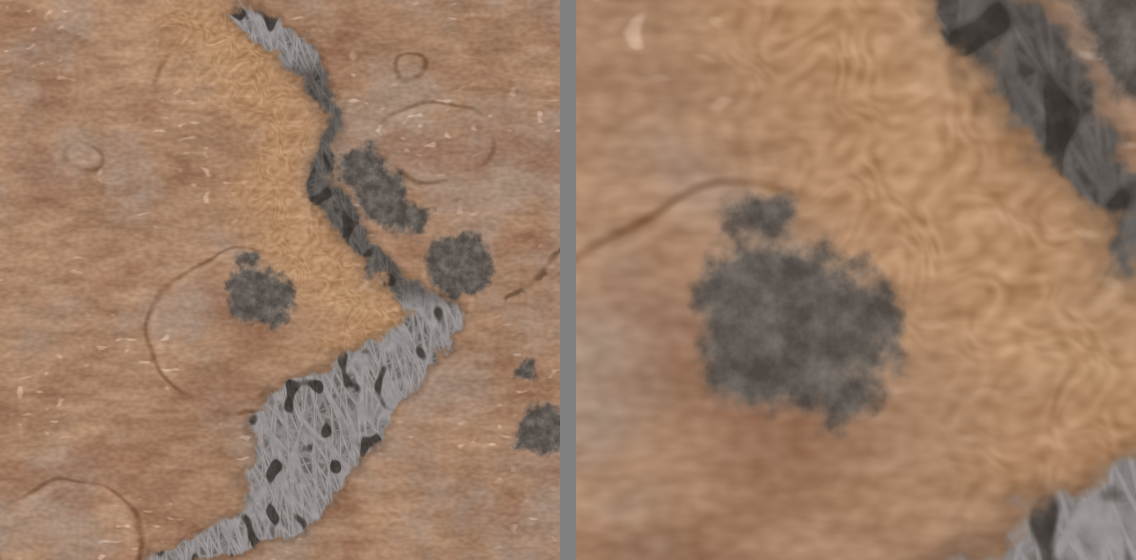
Left: the whole. Right: its middle third, enlarged.
This texture is drawn by a Shadertoy shader. Its source:

```glsl
// Seam spine and blotches: centre in xy, radius in z
const vec3 SEAM[12] = vec3[](
    vec3(.43, .975, .018), vec3(.53, .905, .030), vec3(.595, .80, .010), vec3(.572, .68, .020),
    vec3(.63, .58, .020), vec3(.72, .49, .016), vec3(.78, .43, .042), vec3(.70, .34, .052),
    vec3(.555, .225, .102), vec3(.51, .12, .075), vec3(.44, .05, .035), vec3(.27, .0, .010));
const vec3 BLOTCH[10] = vec3[](
    vec3(.65, .70, .043), vec3(.685, .645, .045), vec3(.73, .61, .030), vec3(.82, .525, .056),
    vec3(.452, .475, .046), vec3(.443, .545, .016), vec3(.505, .475, .020), vec3(.485, .435, .018),
    vec3(.965, .235, .046), vec3(.94, .335, .022));
const vec3 SCALE_RIM[6] = vec3[](
    vec3(.36, .86, .07), vec3(.12, .04, .11), vec3(.78, .75, .085),
    vec3(.45, .41, .16), vec3(.73, .875, .022), vec3(.15, .72, .022));

vec2 gradientAt(vec2 cell) {
    vec3 h = fract(cell.xyx * vec3(.1031, .1030, .0973));
    h += dot(h, h.yzx + 33.33);
    float angle = 6.2832 * fract((h.x + h.y) * h.z);
    return vec2(cos(angle), sin(angle));
}

float noise(vec2 p) {
    vec2 i = floor(p), f = p - i, o = vec2(0, 1);
    vec2 u = f * f * f * (f * (f * 6. - 15.) + 10.);
    return mix(mix(dot(gradientAt(i), f), dot(gradientAt(i + o.yx), f - o.yx), u.x),
               mix(dot(gradientAt(i + o), f - o), dot(gradientAt(i + 1.), f - 1.), u.x), u.y);
}

float fbm(vec2 p) {
    float sum = 0., amp = 1.;
    for (int i = 0; i < 4; i++) {
        sum += amp * noise(p);
        p = mat2(1.6, 1.2, -1.2, 1.6) * p + 17.3;
        amp *= .55;
    }
    return sum;
}

float seamDistance(vec2 p) {
    float d = 1.;
    for (int i = 0; i < 11; i++) {
        vec3 a = SEAM[i], ab = SEAM[i + 1] - a;
        float t = clamp(dot(p - a.xy, ab.xy) / dot(ab.xy, ab.xy), 0., 1.);
        d = min(d, length(p - a.xy - ab.xy * t) - a.z - ab.z * t);
    }
    return d;
}

float blotchDistance(vec2 p) {
    float sum = 0.;
    for (int i = 0; i < 10; i++)
        sum += exp(-90. * (length(p - BLOTCH[i].xy) - BLOTCH[i].z));
    return -log(sum + 1e-9) / 90.;
}

// Tangle of thin strands, mostly leaning along the seam
float strands(vec2 p) {
    float web = 0.;
    for (int i = 0; i < 8; i++) {
        float k = float(i), a = .25 + (k < 4. ? .22 * (k - 1.5) : k * .8);
        vec2 q = mat2(cos(a), -sin(a), sin(a), cos(a)) * p;
        q.x += .012 * noise(q * 9. + k * 7.);
        float n = abs(noise(q * vec2(42., 5.) + k * 31.7));
        web = max(web, smoothstep(.17, .01, n) * (k < 4. ? 1. : .7));
    }
    return web;
}

vec3 skin(vec2 p) {
    float broad = fbm(p * vec2(3., 5.) + 4.), streak = fbm(p * vec2(14., 46.));
    float fine = noise(p * vec2(85., 130.)), leftGlow = smoothstep(.6, .1, p.x) * smoothstep(.2, .5, p.y);
    vec3 col = mix(vec3(.59, .455, .36), vec3(.70, .555, .445),
                   clamp(.5 + .75 * broad + .28 * streak + .22 * leftGlow, 0., 1.));

    // Pale grey and ruddy regions
    float pale = smoothstep(-.1, .5, fbm(p * 5. + 20.) + .3 * smoothstep(.55, .9, p.x) - .15 * leftGlow);
    col = mix(col, vec3(.63, .54, .48), .75 * pale);
    float ruddy = smoothstep(.0, .6, fbm(p * vec2(6., 9.) + 51.) + .3 * smoothstep(.4, .15, p.y) * smoothstep(.5, .2, p.x));
    col = mix(col, vec3(.56, .40, .31), .55 * ruddy);

    // Fuzzy ochre bank on the left of the seam
    vec2 bankPos = p + vec2(.09, .02) + .03 * vec2(broad, streak);
    float bank = smoothstep(.10, -.02, seamDistance(bankPos)) * smoothstep(.33, .42, p.y);
    float fuzz = noise(p * 95. + 3. * noise(p * 30.));
    col = mix(col, vec3(.715, .55, .40) + .13 * fuzz, .85 * bank);

    // Wrinkled rims of scales
    for (int i = 0; i < 6; i++) {
        vec2 q = p - SCALE_RIM[i].xy + .02 * vec2(noise(p * 14.), noise(p * 14. + 9.));
        float rim = length(q * vec2(.85, 1.1)) - SCALE_RIM[i].z;
        float broken = smoothstep(-.25, .2, noise(p * 10. + float(i) * 5.)) * (1. - bank);
        col -= .11 * broken * smoothstep(.007, .0, abs(rim));
        col += .035 * broken * smoothstep(.012, .0, abs(rim + .012));
    }

    // Streaks and pale flecks
    col += .05 * streak + .06 * fine;
    float fleck = smoothstep(.28, .5, noise(p * vec2(42., 75.) + 8.)) * smoothstep(-.1, .3, noise(p * 7. + 70.));
    return col + vec3(.13, .14, .15) * fleck * (1. - bank);
}

void mainImage(out vec4 fragColor, in vec2 fragCoord) {
    vec2 p = fragCoord / iResolution.xy;
    vec2 warp = vec2(fbm(p * 17.), fbm(p * 17. + 40.));
    float grain = fbm(p * 55.);
    vec3 col = skin(p);

    // Side fissure on the right
    vec2 q = p - vec2(.87, .42) + .014 * warp;
    float fissure = smoothstep(.007, .001, abs(q.x * .7 - q.y * .7)) * smoothstep(-.02, .02, q.x);
    col = mix(col, vec3(.38, .29, .22), .75 * fissure * smoothstep(-.2, .15, noise(p * 22.)));

    // Charcoal blotches
    float blotch = smoothstep(.010, -.010, blotchDistance(p + .022 * warp) + .008 * grain);
    vec3 charcoal = mix(vec3(.29, .27, .255), vec3(.46, .44, .42), clamp(.4 + .8 * grain, 0., 1.));
    col = mix(col, charcoal, .92 * blotch);

    // Seam with shadowed edge, dark gaps and grey web
    float d = seamDistance(p + .024 * warp) + .004 * grain;
    col *= 1. - .16 * smoothstep(.022, .0, d);
    float bare = smoothstep(.44, .49, p.y) * smoothstep(.91, .86, p.y);
    float gap = smoothstep(.22, .36, noise(p * vec2(30., 21.) + 13.));
    float web = strands(p) * (1. - .85 * gap) * mix(1., .35, bare);
    vec3 floorCol = mix(vec3(.40, .38, .36), vec3(.23, .21, .19), max(gap, .7 * bare));
    vec3 seamCol = mix(floorCol, vec3(.63, .61, .61), .85 * web) + .06 * grain;
    col = mix(col, seamCol, smoothstep(.006, -.006, d));

    fragColor = vec4(clamp(col, 0., 1.), 1.);
}
```
